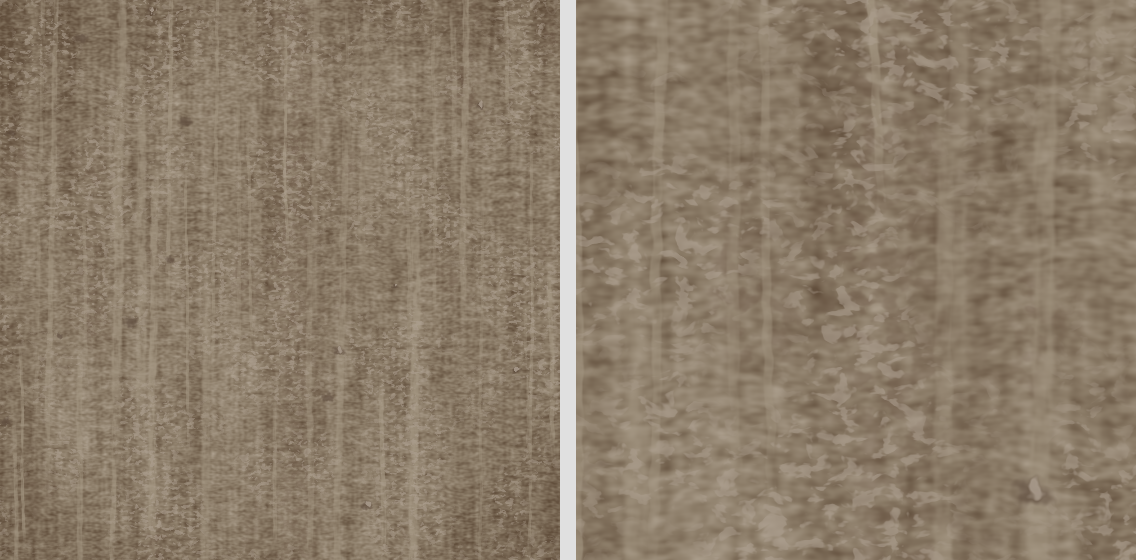
Left, the full canvas; right, a detail of the centre.
Reproduce this texture procedurally as a Shadertoy shader.

```glsl
// Weathered tan plaster: short horizontal fibres crossed by pale vertical drips,
// with chalky flakes, reddish brown stains and a few small pits.
// Layers of stretched gradient noise set the tone; masks blend in each deposit.

const vec3 UMBER = vec3(0.43, 0.36, 0.285);
const vec3 TAN   = vec3(0.545, 0.485, 0.405);
const vec3 SAND  = vec3(0.645, 0.592, 0.520);
const vec3 DRIP  = vec3(0.640, 0.588, 0.508);
const vec3 CHALK = vec3(0.685, 0.632, 0.575);
const vec3 STAIN = vec3(0.420, 0.335, 0.270);

const int DRIP_COUNT = 34;
const int PIT_COUNT = 14;

// Integer hash of a lattice cell, giving two values in 0..1
vec2 hash2(vec2 cell) {
    const uint MUL = 1664525u;
    uvec2 v = uvec2(ivec2(cell) + 32768) * MUL + 1013904223u;
    for (int i = 0; i < 2; i++) {
        v.x += v.y * MUL;
        v.y += v.x * MUL;
        v ^= v >> 16u;
    }
    return vec2(v >> 8u) / 16777216.0;
}

float cornerSlope(vec2 cell, vec2 offset) {
    float angle = 6.2832 * hash2(cell).x;
    return dot(vec2(cos(angle), sin(angle)), offset);
}

// Gradient noise, about -1..1
float noise(vec2 p) {
    vec2 i = floor(p), f = p - i;
    vec2 w = f * f * f * (f * (f * 6.0 - 15.0) + 10.0);
    vec2 e = vec2(1.0, 0.0);
    float low  = mix(cornerSlope(i, f), cornerSlope(i + e.xy, f - e.xy), w.x);
    float high = mix(cornerSlope(i + e.yx, f - e.yx), cornerSlope(i + e.xx, f - e.xx), w.x);
    return 1.4 * mix(low, high, w.y);
}

float fbm(vec2 p, int octaves) {
    float sum = 0.0, gain = 0.5;
    for (int i = 0; i < octaves; i++) {
        sum += gain * noise(p);
        p = p * 2.03 + vec2(17.3, 9.1);
        gain *= 0.55;
    }
    return sum;
}

// Coverage of wavering vertical drips with fading ends and worn edges
float drips(vec2 p) {
    float cover = 0.0;
    float ragged = 0.003 * fbm(p * vec2(60.0, 45.0), 2);
    for (int i = 0; i < DRIP_COUNT; i++) {
        float id = float(i);
        vec2 place = hash2(vec2(id, 71.0)), shape = hash2(vec2(id, 137.0));
        float along = p.y - place.y;
        float x = (id + place.x) / float(DRIP_COUNT) + 0.04 * (shape.x - 0.5) * along
                + 0.004 * noise(vec2(id * 5.3, p.y * 5.0));
        float halfWidth = mix(0.0028, 0.0105, shape.y * shape.y);
        float halfLength = mix(0.14, 0.6, shape.x);
        float body = 1.0 - smoothstep(halfWidth * 0.6, halfWidth * 1.2, abs(p.x - x + ragged));
        float ends = 1.0 - smoothstep(halfLength * 0.6, halfLength, abs(along));
        cover = max(cover, body * ends * mix(0.45, 1.0, hash2(vec2(id, 211.0)).x));
    }
    float wear = smoothstep(-0.5, 0.15, fbm(p * vec2(70.0, 22.0), 3));
    return cover * wear;
}

// Pits: x is the dark rim, y the pale chip inside
vec2 pits(vec2 p) {
    vec2 cover = vec2(0.0);
    float ragged = 0.008 * fbm(p * 110.0, 2);
    for (int i = 0; i < PIT_COUNT; i++) {
        vec2 centre = hash2(vec2(float(i), 307.0)), kind = hash2(vec2(float(i), 401.0));
        float radius = mix(0.004, 0.011, kind.x);
        float d = length((p - centre) * vec2(0.8, 1.1)) + ragged;
        float rim = 1.0 - smoothstep(radius * 0.4, radius * 1.4, d);
        float chip = 1.0 - smoothstep(radius * 0.4, radius * 0.75, length(p - centre - 0.002) + ragged);
        cover = max(cover, vec2(rim, chip * step(0.5, kind.y)));
    }
    return cover;
}

// Small chalky scraps gathered in loose patches
float flakes(vec2 p) {
    vec2 bent = p + 0.004 * vec2(noise(p * 55.0), noise(p * 55.0 + 50.0));
    float patches = smoothstep(-0.25, 0.25, fbm(p * vec2(9.0, 7.0) + 31.0, 3));
    float scraps = smoothstep(0.04, 0.24, fbm(bent * vec2(72.0, 112.0) + 11.0, 3));
    return patches * scraps;
}

// Brown soiling: a central column plus scattered blotches
float stains(vec2 p) {
    float offset = (p.x - 0.53 - 0.03 * noise(vec2(p.y * 4.0, 3.0))) / 0.045;
    float column = exp(-offset * offset);
    float blotch = smoothstep(0.12, 0.5, fbm(p * vec2(9.0, 5.0) + 73.0, 3));
    float broken = smoothstep(-0.15, 0.25, fbm(p * vec2(60.0, 85.0) + 5.0, 3));
    return broken * clamp(0.6 * column + 0.8 * blotch, 0.0, 1.0);
}

// Tone -1 is umber, 0 is tan, 1 is sand
vec3 plaster(float tone) {
    return TAN + max(tone, 0.0) * (SAND - TAN) + min(tone, 0.0) * (TAN - UMBER);
}

void mainImage(out vec4 fragColor, in vec2 fragCoord) {
    vec2 p = fragCoord / iResolution.xy;

    // Fibres, grain, broad clouds, then vertical brushing and scratches
    vec2 bent = p + vec2(0.0, 0.007 * noise(p * 9.0));
    float tone = 1.25 * fbm(bent * vec2(30.0, 88.0), 3)
               + 0.6 * noise(bent * vec2(125.0, 205.0) + 40.0)
               + 0.65 * fbm(p * vec2(4.0, 4.0) + 19.0, 3)
               + 0.8 * fbm(p * vec2(28.0, 1.6) + 7.0, 3)
               + 0.32 * noise(p * vec2(125.0, 11.0) + 90.0) - 0.06;

    // Darker top band and corners
    tone -= 0.25 * smoothstep(0.87, 0.91, p.y + 0.015 * noise(p * 12.0));
    tone -= 0.6 * smoothstep(0.42, 0.75, length(p - vec2(0.53, 0.5)));

    vec3 color = plaster(clamp(tone, -1.4, 1.3));
    color = mix(color, STAIN, 0.55 * stains(p));
    color = mix(color, DRIP, 0.75 * drips(p));
    color = mix(color, CHALK, 0.55 * flakes(p));
    vec2 pit = pits(p);
    color = mix(color, STAIN * 0.85, 0.65 * pit.x);
    color = mix(color, CHALK, 0.8 * pit.y);
    fragColor = vec4(color, 1.0);
}
```
